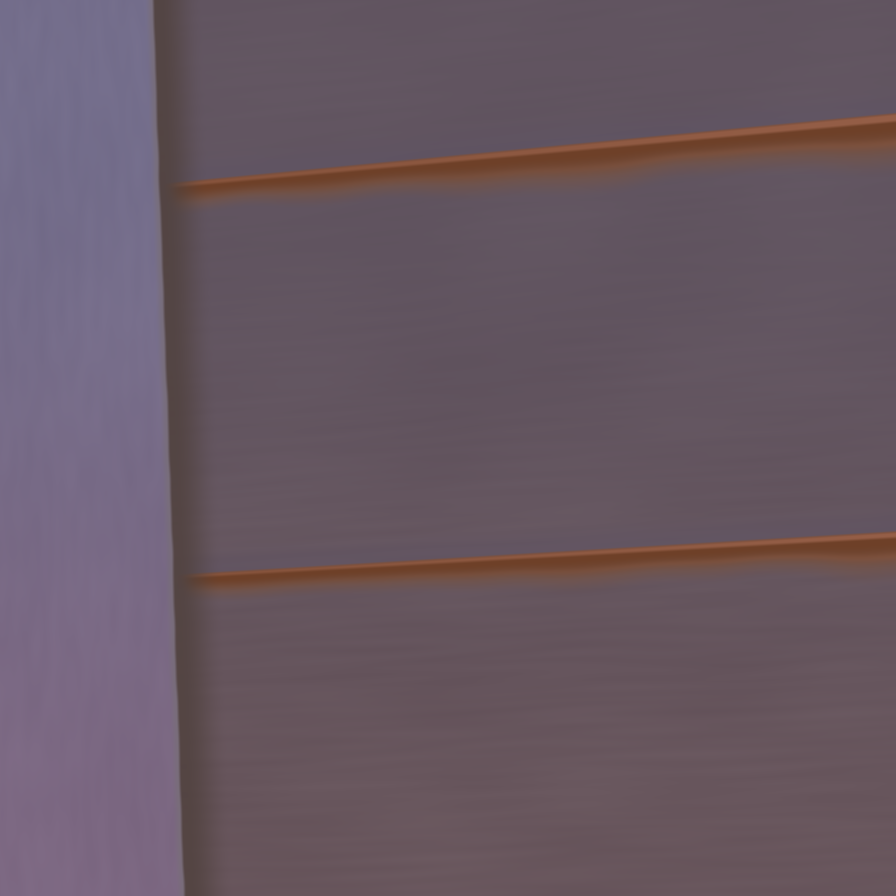
Write a WebGL 2 fragment shader that draws this texture.

```glsl
#version 300 es
precision highp float;

uniform vec2 u_resolution;
out vec4 fragColor;

// Layout, in canvas units
const float TRIM_EDGE_BOTTOM = 0.206;
const float TRIM_EDGE_TOP = 0.171;
const float TRIM_SHADOW_WIDTH = 0.056;
const float SEAM_ORIGIN_X = 0.2;
const float SEAM_HEIGHT = 0.358;   // height of seam 0 at SEAM_ORIGIN_X
const float SEAM_PITCH = 0.438;    // spacing between seams
const float SEAM_SLOPE = 0.060;    // tilt of seam 0
const float SEAM_FAN = 0.036;      // extra tilt per seam
const float LIP_THIN = 0.0030;
const float LIP_THICK = 0.0060;
const float UNDERCUT_NEAR = 0.018;
const float UNDERCUT_FAR = 0.033;
const float EDGE_SOFTNESS = 0.0022;

// Surface
const float GRAIN_LINES = 48.0;
const float GRAIN_STRENGTH = 0.014;
const float MOTTLE_STRENGTH = 0.014;
const float SPECK_CELLS = 7.0;
const float SPECK_CHANCE = 0.05;
const float SPECK_RADIUS = 0.0035;

// Colours
const vec3 BOARD_TOP = vec3(0.380, 0.330, 0.376);
const vec3 BOARD_BOTTOM = vec3(0.408, 0.336, 0.362);
const vec3 TRIM_TOP = vec3(0.452, 0.428, 0.545);
const vec3 TRIM_BOTTOM = vec3(0.488, 0.408, 0.510);
const vec3 TRIM_RIM = vec3(0.470, 0.430, 0.470);
const vec3 TRIM_SHADOW = vec3(0.315, 0.258, 0.245);
const vec3 LIP = vec3(0.590, 0.375, 0.285);
const vec3 UNDERCUT = vec3(0.430, 0.250, 0.155);
const vec3 WARM_BOUNCE = vec3(0.450, 0.325, 0.280);
const vec3 COOL_HALO = vec3(0.368, 0.326, 0.396);

float hash(vec2 p) {
  p = fract(p * vec2(0.1031, 0.1137));
  p += dot(p, p.yx + 33.33);
  return fract((p.x + p.y) * p.x * 17.0);
}

vec2 gradient(vec2 cell) {
  float angle = 6.2832 * hash(cell);
  return vec2(cos(angle), sin(angle));
}

float gradientNoise(vec2 p) {
  vec2 i = floor(p), f = p - i;
  vec2 w = f * f * f * (f * (f * 6.0 - 15.0) + 10.0);
  vec2 e = vec2(1.0, 0.0);
  float low = mix(dot(gradient(i), f), dot(gradient(i + e), f - e), w.x);
  float high = mix(dot(gradient(i + e.yx), f - e.yx),
                   dot(gradient(i + 1.0), f - 1.0), w.x);
  return mix(low, high, w.y);
}

// Sparse round blemishes, kept inside their cells
float specks(vec2 uv, float pixel) {
  vec2 cell = floor(uv * SPECK_CELLS);
  vec2 center = 0.2 + 0.6 * vec2(hash(cell + 11.0), hash(cell + 47.0));
  float d = length(uv - (cell + center) / SPECK_CELLS);
  float present = step(hash(cell + 29.0), SPECK_CHANCE);
  return present * (1.0 - smoothstep(0.0, SPECK_RADIUS + pixel, d));
}

vec3 boards(vec2 uv, float fromTrim, float soft) {
  // Fanned rows: integer values of row lie on the seams
  float s = uv.x - SEAM_ORIGIN_X;
  float pitch = SEAM_PITCH + SEAM_FAN * s;
  float row = (uv.y - SEAM_HEIGHT - SEAM_SLOPE * s) / pitch;
  float seam = round(row);
  float below = (seam - row) * pitch;
  float along = clamp(s / (1.0 - SEAM_ORIGIN_X), 0.0, 1.0);

  // Painted face with horizontal wood grain, stronger on the lower board
  vec3 color = mix(BOARD_BOTTOM, BOARD_TOP, smoothstep(0.0, 0.75, uv.y));
  float bend = 0.5 * gradientNoise(vec2(uv.x * 4.0, row * 5.0));
  float grain = gradientNoise(vec2(uv.x * 7.0, row * GRAIN_LINES + bend));
  color += grain * GRAIN_STRENGTH * mix(1.0, 0.35, smoothstep(0.2, 0.8, uv.y));
  color += MOTTLE_STRENGTH * gradientNoise(uv * vec2(5.0, 6.0));

  // Warm undercut with a wavy, feathered lower limit
  float present = smoothstep(0.002, 0.024, fromTrim);
  float wave = gradientNoise(vec2(uv.x * 9.0, seam * 7.3 + 0.4));
  float depth = mix(UNDERCUT_NEAR, UNDERCUT_FAR, along) * (1.0 + 0.25 * seam);
  float reach = below / (depth * (1.0 + 0.3 * wave));
  float under = smoothstep(-soft, soft, below) * present;
  float halo = smoothstep(-0.035, -0.004, below) * (1.0 - under);
  color = mix(color, COOL_HALO, 0.4 * halo * present);
  color = mix(color, WARM_BOUNCE, under * (1.0 - smoothstep(0.7, 1.7, reach)));
  color = mix(color, UNDERCUT, under * (1.0 - smoothstep(0.3, 1.1, reach)));
  float ridge = exp(-pow((reach - 0.75) / 0.13, 2.0));
  color += vec3(0.040, 0.020, 0.010) * ridge * under * along;

  // Lit lip of the overlapping board
  float lip = mix(LIP_THIN, LIP_THICK, along) * (1.0 + 0.4 * seam);
  float lit = 1.0 - smoothstep(lip - soft, lip + soft, below);
  color = mix(color, LIP, under * lit * mix(0.6, 0.95, along));

  // Broad contact shadow beside the trim
  float shade = 1.0 - smoothstep(0.006, TRIM_SHADOW_WIDTH, fromTrim);
  return mix(color, TRIM_SHADOW, 0.85 * shade);
}

vec3 trim(vec2 uv, float fromTrim) {
  vec3 color = mix(TRIM_BOTTOM, TRIM_TOP, smoothstep(0.0, 0.9, uv.y));
  color += 0.013 * gradientNoise(uv * vec2(75.0, 16.0));
  color += 0.016 * gradientNoise(uv * vec2(9.0, 4.0));
  return mix(color, TRIM_RIM, 0.8 * smoothstep(-0.010, -0.001, fromTrim));
}

void main() {
  vec2 uv = gl_FragCoord.xy / u_resolution;
  float pixel = 1.0 / min(u_resolution.x, u_resolution.y);
  float soft = max(pixel, EDGE_SOFTNESS);
  float edge = mix(TRIM_EDGE_BOTTOM, TRIM_EDGE_TOP, uv.y);
  float fromTrim = uv.x - edge + 0.0015 * gradientNoise(vec2(uv.y * 24.0, 2.5));
  vec3 color = mix(trim(uv, fromTrim), boards(uv, fromTrim, soft),
                   smoothstep(-soft, soft, fromTrim));
  color *= 1.0 - 0.35 * specks(uv, pixel);
  fragColor = vec4(color, 1.0);
}
```
